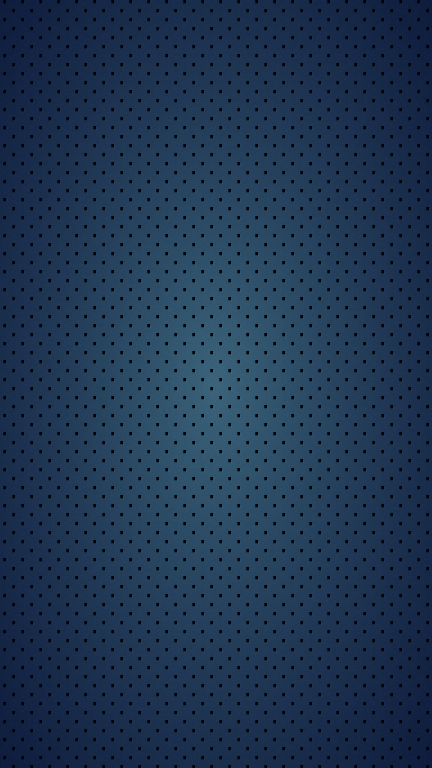
A Shadertoy shader for this pattern:

```glsl
float hash(vec2 p) {
    p = fract(p * vec2(0.1031, 0.1137));
    p += dot(p, p.yx + 33.33);
    return fract((p.x + p.y) * p.x * 43.7);
}

float roundedBox(vec2 p, vec2 halfSize, float radius) {
    vec2 d = abs(p) - halfSize + radius;
    return length(max(d, 0.0)) + min(max(d.x, d.y), 0.0) - radius;
}

// Distance to the nearest hole of two interleaved square grids
float perforation(vec2 p) {
    vec2 halfSize = vec2(0.078, 0.097);
    float even = roundedBox(fract(p + 0.5) - 0.5, halfSize, 0.03);
    float odd = roundedBox(fract(p) - 0.5, halfSize, 0.03);
    return min(even, odd);
}

void mainImage(out vec4 fragColor, in vec2 fragCoord) {
    vec2 uv = fragCoord / iResolution.xy;

    // Elliptical glow fading to navy corners
    float r = length(uv * 2.0 - 1.0);
    float fade = r * (1.0 - 0.13 * r);
    vec3 color = mix(vec3(0.23, 0.39, 0.48), vec3(0.08, 0.145, 0.27), fade);

    // Fine surface grain
    color += (hash(floor(uv * vec2(288.0, 512.0))) - 0.5) * 0.012;

    // Staggered holes, 24 columns per grid, measured from the top left
    vec2 p = vec2(fragCoord.x, iResolution.y - fragCoord.y) * 24.0 / iResolution.x;
    p -= vec2(0.265, 0.092);
    float blur = 12.0 / iResolution.x;
    float hole = 1.0 - smoothstep(-blur, blur, perforation(p));
    float rim = 1.0 - smoothstep(-blur, blur, perforation(p - vec2(0.035, 0.04)));

    // Lit lower-right rim, then the dark opening
    color *= 1.0 + 0.16 * rim * (1.0 - hole);
    color = mix(color, vec3(0.0, 0.008, 0.018), hole);
    fragColor = vec4(color, 1.0);
}
```
